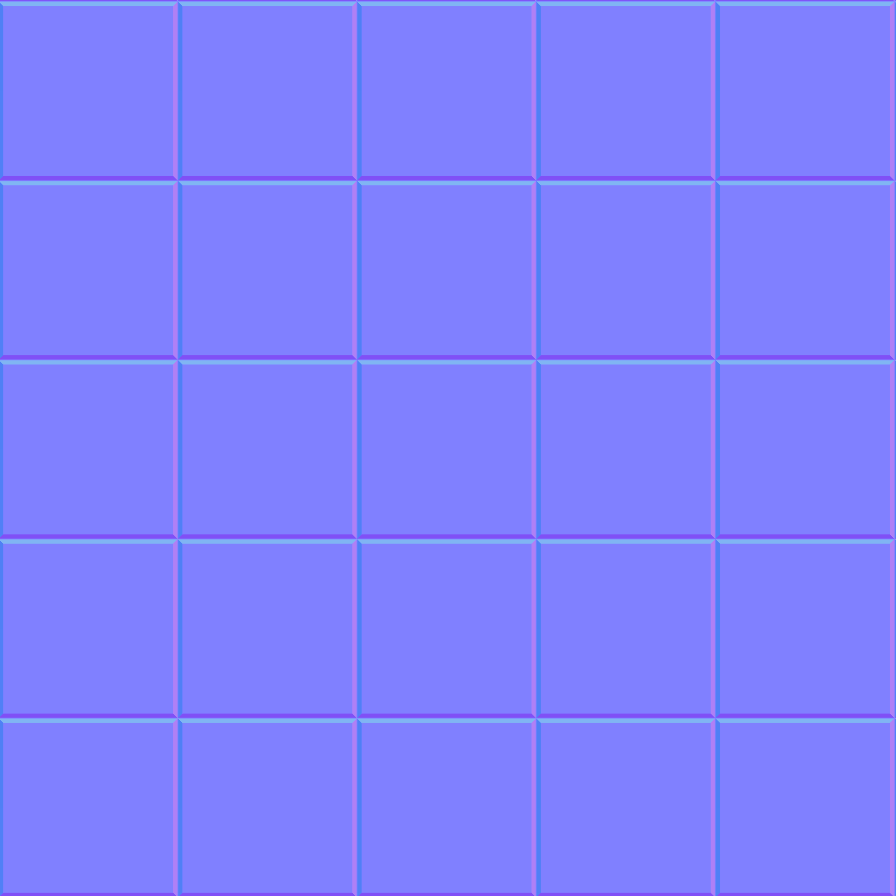
Write a Shadertoy shader that draws this texture map.

```glsl
// Tangent-space normal map of a 5 x 5 grid of flat square tiles.
// Each tile has a thin mitred bevel on its four sides, and the bevels
// of neighbouring tiles meet in a narrow groove.

// Surface normal of one tile; q is measured from the tile centre.
vec3 tileNormal(vec2 q, float halfSize, float pixel) {
    vec2 a = abs(q);
    float edge = halfSize - max(a.x, a.y);

    // The bevel faces the nearest side, blended along the mitre.
    float facesX = smoothstep(-0.5 * pixel, 0.5 * pixel, a.x - a.y);
    vec2 facing = sign(q) * vec2(facesX, 1.0 - facesX);

    // Slope rises out of the groove and ends at the flat face.
    float groove = smoothstep(-0.0006, 0.0014, edge);
    float face = smoothstep(-0.5 * pixel, 0.5 * pixel, edge - 0.0052);
    float steepness = q.y > 0.0 ? mix(0.42, 0.38, facesX) : 0.37;
    vec2 slope = facing * steepness * groove * (1.0 - face);

    return vec3(slope, sqrt(1.0 - dot(slope, slope)));
}

void mainImage(out vec4 fragColor, in vec2 fragCoord) {
    vec2 uv = fragCoord / iResolution.xy;
    float pixel = 1.0 / iResolution.y;

    // Tile coordinates, with the seams set slightly left and down.
    vec2 q = fract((uv + 0.0016) * 5.0) / 5.0 - 0.1;

    vec3 normal = tileNormal(q, 0.1, pixel);
    fragColor = vec4(normal * 0.5 + 0.5, 1.0);
}
```
